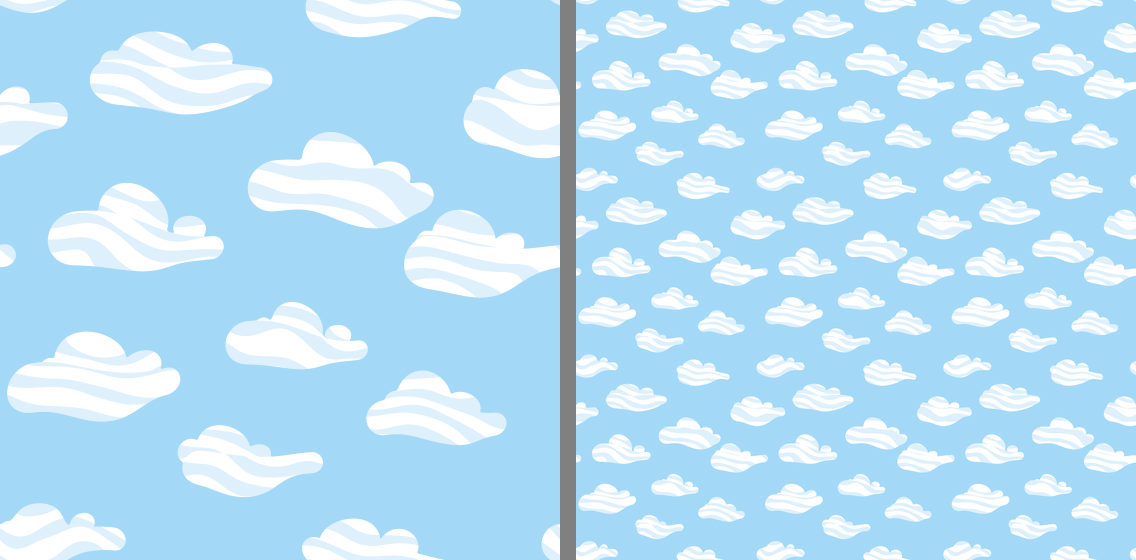
Left: one tile. Right: repeated 3 by 3.
A WebGL 2 fragment shader for this pattern:

```glsl
#version 300 es
precision highp float;
// Seamless sky of flat, puffy clouds with wavy pale bands.

uniform vec2 u_resolution;
out vec4 fragColor;

const vec3 SKY_COLOR = vec3(0.64, 0.85, 0.97);
const vec3 CLOUD_COLOR = vec3(1.0);
const vec3 BAND_COLOR = vec3(0.87, 0.94, 0.99);

const int CLOUD_COUNT = 11;        // clouds per tile
const float LATTICE_STEP = 4.0;    // columns moved per lattice row
const float JITTER = 0.065;        // scatter around the lattice
const vec2 SCALE_RANGE = vec2(0.76, 1.06);
const vec2 STRETCH_RANGE = vec2(0.96, 1.16);
const vec2 BAND_PERIOD_RANGE = vec2(0.046, 0.06);
const float BAND_SLOPE = 0.2;      // fall of the bands to the right
const float BAND_THRESHOLD = 0.2;  // higher gives less pale area
const float BAND_SWELL = 1.3;      // variation of band width
const vec2 WARP_FREQUENCY = vec2(7.0, 9.0);
const float WARP_AMOUNT = 1.0;
const float TAU = 6.28318;

// Two random values from 0 to 1 for an integer cell.
vec2 hash2(vec2 cell) {
    uvec2 v = uvec2(ivec2(cell)) * 1664525u + 1013904223u;
    for (int i = 0; i < 2; i++) {
        v.x += v.y * 1664525u;
        v.y += v.x * 1664525u;
        v ^= v >> 16u;
    }
    return vec2(v & 0xffffu) / 65535.0;
}

float cornerGradient(vec2 cell, vec2 offset) {
    float angle = TAU * hash2(cell).x;
    return dot(vec2(cos(angle), sin(angle)), offset);
}

float gradientNoise(vec2 p) {
    vec2 cell = floor(p), f = p - cell;
    vec2 w = f * f * f * (f * (f * 6.0 - 15.0) + 10.0);
    vec2 e = vec2(1.0, 0.0);
    float low = mix(cornerGradient(cell, f), cornerGradient(cell + e.xy, f - e.xy), w.x);
    float high = mix(cornerGradient(cell + e.yx, f - e.yx), cornerGradient(cell + e.xx, f - e.xx), w.x);
    return mix(low, high, w.y);
}

float smoothMin(float a, float b, float k) {
    float h = max(k - abs(a - b), 0.0) / k;
    return min(a, b) - 0.25 * h * h * k;
}

float ellipse(vec2 p, vec2 radii) {
    return (length(p / radii) - 1.0) * min(radii.x, radii.y);
}

// Horizontal capsule from a thick left lobe to a thin right tail.
float taperedBody(vec2 p, float leftRadius, float tailRadius) {
    float t = clamp((p.x + 0.1) / 0.23, 0.0, 1.0);
    vec2 center = vec2(mix(-0.1, 0.13, t), -0.012);
    return length(p - center) - mix(leftRadius, tailRadius, smoothstep(0.0, 1.0, t));
}

// Returns (whole cloud, body with belly); a dome and puffs sit on the body.
vec2 cloudDistance(vec2 p, float id) {
    vec2 lobe = hash2(vec2(id, 1.0)), dome = hash2(vec2(id, 2.0));
    vec2 puff = hash2(vec2(id, 3.0)), blend = hash2(vec2(id, 4.0));
    vec2 side = hash2(vec2(id, 9.0));

    float body = taperedBody(p, mix(0.032, 0.048, lobe.x), mix(0.016, 0.027, lobe.y));
    vec2 bellyCenter = vec2(mix(-0.05, 0.04, blend.x), -0.028);
    body = smoothMin(body, ellipse(p - bellyCenter, vec2(0.085, 0.04)), 0.02);

    vec2 domeCenter = vec2(mix(-0.07, 0.005, dome.x), 0.033);
    vec2 domeRadii = vec2(0.055, 0.05) * mix(0.88, 1.16, dome.y);
    float d = smoothMin(body, ellipse(p - domeCenter, domeRadii), mix(0.002, 0.04, blend.y * blend.y));

    vec2 puffCenter = vec2(domeCenter.x + mix(0.07, 0.095, puff.x), 0.022);
    d = smoothMin(d, ellipse(p - puffCenter, mix(0.022, 0.034, puff.y) * vec2(1.15, 1.0)), 0.003);
    vec2 sideCenter = vec2(domeCenter.x - mix(0.06, 0.075, side.x), 0.022);
    return vec2(smoothMin(d, length(p - sideCenter) - 0.028 * side.y, 0.003), body);
}

// Positive inside the pale bands; the shift moves them along their cycle.
float bandField(vec2 p, float id, float shift) {
    vec2 seed = hash2(vec2(id, 5.0));
    vec2 flow = p * WARP_FREQUENCY + 40.0 * id + 20.0;
    float warp = WARP_AMOUNT * gradientNoise(flow) + 0.15 * sin(p.x * 19.0 + TAU * seed.x);
    float swell = BAND_SWELL * gradientNoise(flow * 1.3 + 7.5);
    float height = (p.y + BAND_SLOPE * p.x) / mix(BAND_PERIOD_RANGE.x, BAND_PERIOD_RANGE.y, seed.x);
    return sin(TAU * (height + warp + seed.y + shift)) - BAND_THRESHOLD + swell;
}

float coverage(float field) {
    float edge = length(vec2(dFdx(field), dFdy(field)));
    return clamp(0.5 + field / max(edge, 1e-5), 0.0, 1.0);
}

void main() {
    vec2 uv = gl_FragCoord.xy / u_resolution;
    vec2 nearest = vec2(1.0), nearestLocal = vec2(0.0);
    float nearestId = 0.0;
    // Wrapped offsets to each lattice point keep the tile seamless.
    for (int i = 0; i < CLOUD_COUNT; i++) {
        float id = float(i);
        vec2 center = vec2(id * LATTICE_STEP, id) / float(CLOUD_COUNT) + 0.06;
        center += JITTER * (hash2(vec2(id, 6.0)) - 0.5);
        vec2 shape = hash2(vec2(id, 7.0));
        float scale = mix(SCALE_RANGE.x, SCALE_RANGE.y, shape.x);
        vec2 p = (fract(uv - center + 0.5) - 0.5) / scale;
        p.x /= mix(STRETCH_RANGE.x, STRETCH_RANGE.y, hash2(vec2(id, 8.0)).x);
        p.y += 0.14 * (shape.y - 0.5) * p.x + 0.007 * sin(p.x * 25.0 + TAU * shape.y);
        vec2 d = cloudDistance(p, id) * scale;
        if (d.x < nearest.x) { nearest = d; nearestId = id; nearestLocal = p; }
    }
    // Some domes carry their own bands, which end at the body's outline.
    float domeShift = 0.45 * step(0.4, hash2(vec2(nearestId, 8.0)).y);
    float bodyBands = coverage(bandField(nearestLocal, nearestId, 0.0));
    float domeBands = coverage(bandField(nearestLocal, nearestId, domeShift));
    float bands = mix(domeBands, bodyBands, coverage(-nearest.y));
    // Flat colours with smoothed edges.
    vec3 cloud = mix(CLOUD_COLOR, BAND_COLOR, bands);
    fragColor = vec4(mix(SKY_COLOR, cloud, coverage(-nearest.x)), 1.0);
}
```
